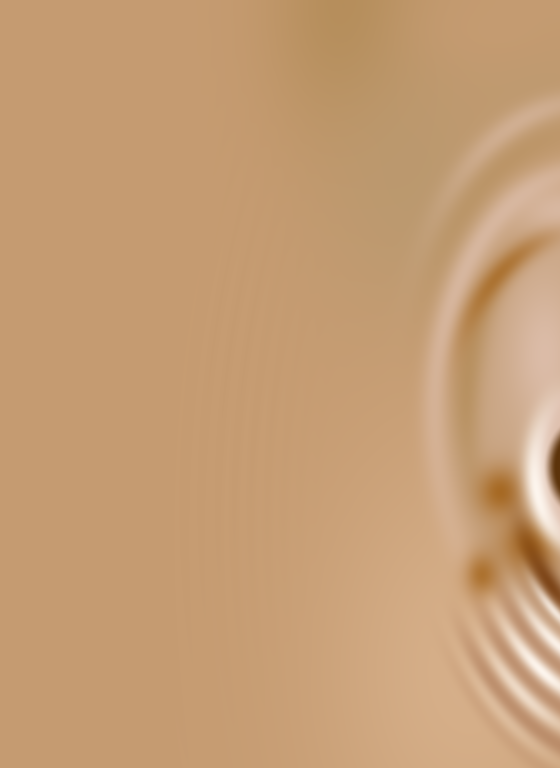
Write a Shadertoy shader that draws this background.

```glsl
// Warm tan backdrop with a glossy, liquid swirl entering from the right edge.
// Soft elliptical glows tint the plain area; blurred elliptical arcs and a
// cosine ripple build the bright and dark folds of the swirl.

#define SPAN 7.68                        // canvas height in design units
#define TAN vec3(0.773, 0.608, 0.443)
#define OLIVE vec3(0.695, 0.540, 0.330)
#define SAGE vec3(0.720, 0.595, 0.430)
#define PEACH vec3(0.850, 0.700, 0.555)
#define BLUSH vec3(0.870, 0.750, 0.680)
#define AMBER vec3(0.640, 0.390, 0.100)
#define DEEP vec3(0.440, 0.210, 0.030)
#define DUSTY vec3(0.670, 0.470, 0.340)
#define PEARL vec3(1.000, 0.975, 0.950)
#define RIPPLE_STEP 0.125                // spacing of the lower folds
#define GRAIN 0.004                      // strength of the faint waves

// Soft elliptical spot.
float glow(vec2 p, vec2 center, vec2 radii) {
    vec2 q = (p - center) / radii;
    return exp(-dot(q, q));
}

// Elliptical angle: zero points left, positive turns downward.
float sweep(vec2 q) {
    return atan(q.y, -q.x);
}

// Blurred stroke along an ellipse, fading away from one angle.
float arc(vec2 p, vec2 center, vec2 radii, float width, float angle, float spread) {
    vec2 q = (p - center) / radii;
    float f = length(q);
    float d = (f - 1.0) * f / max(length(q / radii), 1e-4);
    float a = (sweep(q) - angle) / spread;
    d /= width;
    return exp(-d * d - a * a);
}

// Plain area: broad tints and barely visible waves.
vec3 backdrop(vec2 p) {
    vec3 col = TAN;
    col = mix(col, OLIVE, 0.80 * glow(p, vec2(3.45, 0.1), vec2(0.75, 1.3)));
    col = mix(col, SAGE, 0.75 * glow(p, vec2(4.15, 1.9), vec2(0.95, 1.4)));
    col = mix(col, SAGE, 0.45 * glow(p, vec2(5.5, 0.9), vec2(0.8, 0.7)));
    col = mix(col, PEACH, 0.85 * glow(p, vec2(4.7, 6.7), vec2(1.5, 2.3)));
    col = mix(col, TAN, 0.70 * glow(p, vec2(4.9, 0.3), vec2(0.7, 0.35)));
    float wave = cos(38.0 * length((p - vec2(5.9, 5.2)) * vec2(1.0, 0.55)));
    return col + GRAIN * wave * glow(p, vec2(2.4, 4.2), vec2(0.6, 2.2));
}

// Upper and middle folds, all sharing one center.
vec3 outerFolds(vec3 col, vec2 p) {
    vec2 c = vec2(5.9, 4.15);
    vec2 ring = vec2(1.55, 2.45);
    float inside = 1.0 - smoothstep(0.82, 1.03, length((p - c) / ring));
    col = mix(col, vec3(0.79, 0.65, 0.52), inside);
    col = mix(col, BLUSH, 0.55 * arc(p, c, ring * 1.28, 0.13, -1.2, 0.5));
    col = mix(col, OLIVE, 0.35 * arc(p, c, ring * 1.16, 0.14, -1.0, 0.5));
    col = mix(col, BLUSH, 0.75 * arc(p, c, ring, 0.14, -0.7, 1.3));
    col = mix(col, BLUSH, 0.70 * glow(p, vec2(5.6, 2.1), vec2(0.45, 0.25)));
    col = mix(col, BLUSH, 0.85 * glow(p, vec2(5.45, 3.55), vec2(0.35, 0.75)));
    col = mix(col, OLIVE, 0.70 * arc(p, c, ring * 0.80, 0.15, -0.15, 0.55));
    col = mix(col, AMBER, 0.75 * arc(p, c, vec2(1.4, 1.85), 0.12, -0.85, 0.45));
    return col;
}

// Lower folds: evenly spaced pearly and dusty streaks.
vec3 lowerFolds(vec3 col, vec2 p) {
    vec2 q = (p - vec2(6.4, 4.3)) / vec2(1.88, 2.87);
    float f = length(q);
    float wave = 0.5 + 0.5 * cos(6.28319 * (f - 0.99) / RIPPLE_STEP);
    float band = smoothstep(0.76, 0.88, f) * (1.0 - smoothstep(1.19, 1.36, f));
    band *= smoothstep(0.48, 0.85, sweep(q));
    float shine = glow(p, vec2(5.5, 6.6), vec2(0.55, 0.65));
    col = mix(col, PEARL, band * shine * (0.25 + 0.75 * wave));
    return mix(col, DUSTY, 0.60 * band * (1.0 - wave));
}

// Amber reflections, pearl rim and the dark core.
vec3 heart(vec3 col, vec2 p) {
    vec2 c = vec2(5.9, 4.65);
    col = mix(col, AMBER, 0.90 * glow(p, vec2(5.0, 4.92), vec2(0.22, 0.25)));
    col = mix(col, AMBER, 0.80 * glow(p, vec2(4.82, 5.75), vec2(0.17, 0.22)));
    col = mix(col, AMBER, 0.90 * glow(p, vec2(5.3, 5.45), vec2(0.30, 0.28)));
    col = mix(col, DEEP, 0.85 * arc(p, vec2(6.4, 4.3), vec2(1.35, 2.07), 0.11, 0.85, 0.33));
    col = mix(col, PEARL, 0.80 * arc(p, vec2(6.4, 4.3), vec2(1.46, 2.24), 0.05, 0.95, 0.2));
    float hollow = 1.0 - smoothstep(0.85, 1.05, length((p - c) / vec2(0.58, 0.90)));
    col = mix(col, BLUSH, hollow);
    col = mix(col, PEARL, 0.95 * arc(p, c, vec2(0.56, 0.88), 0.11, 0.35, 1.0));
    float core = 1.0 - smoothstep(0.80, 1.12, length((p - vec2(5.9, 4.67)) / vec2(0.42, 0.50)));
    return mix(col, vec3(0.36, 0.20, 0.04), core);
}

void mainImage(out vec4 fragColor, in vec2 fragCoord) {
    // Design space runs right and down from the top left corner.
    vec2 p = vec2(fragCoord.x, iResolution.y - fragCoord.y) * SPAN / iResolution.y;
    vec3 col = backdrop(p);
    col = outerFolds(col, p);
    col = lowerFolds(col, p);
    col = heart(col, p);
    fragColor = vec4(clamp(col, 0.0, 1.0), 1.0);
}
```
